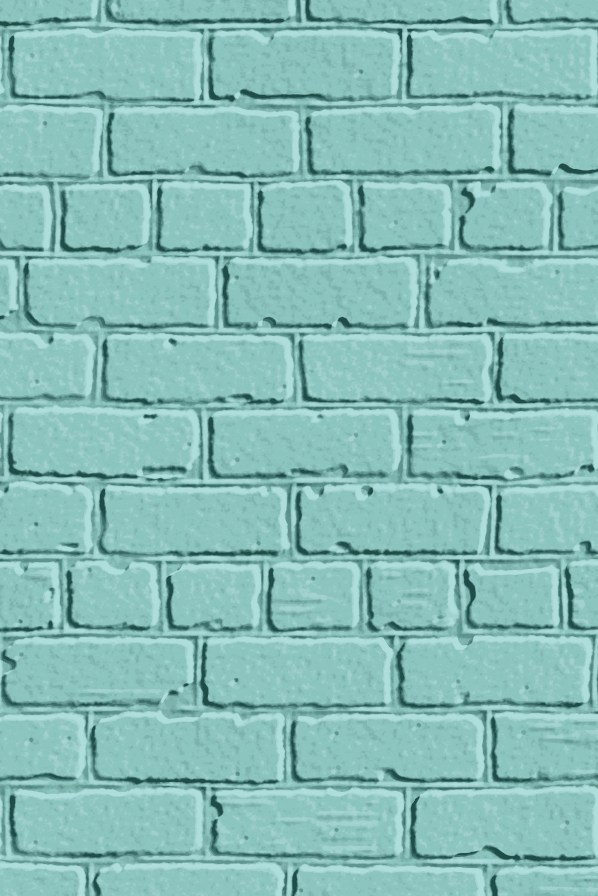
Write a Shadertoy shader that draws this texture.

```glsl
// Left joint position of each course, bottom to top, in course heights
const float OFFSET[13] = float[](1.20, 0.12, 1.20, 0.0, 0.85, 1.26, 0.08,
                                 1.31, 0.31, 0.74, 1.40, 0.08, 1.38);

float hash(vec2 p) {
    vec3 a = fract(vec3(p.xyx) * 0.1031);
    a += dot(a, a.yzx + 33.33);
    return fract((a.x + a.y) * a.z);
}

float noise(vec2 p) {
    vec2 i = floor(p), f = fract(p);
    f = f * f * (3.0 - 2.0 * f);
    return mix(mix(hash(i), hash(i + vec2(1, 0)), f.x),
               mix(hash(i + vec2(0, 1)), hash(i + vec2(1, 1)), f.x), f.y);
}

float fbm(vec2 p) {
    return 0.55 * noise(p) + 0.3 * noise(p * 2.1 + 17.0) + 0.15 * noise(p * 4.3 + 41.0);
}

// Brick layout: xy = position from the brick centre, zw = brick id
vec4 brick(vec2 p, out vec2 halfCell) {
    p += 0.07 * (vec2(noise(p * 1.3 + 50.0), noise(p * 0.9 + 80.0)) - 0.5);
    float row = floor(p.y);
    float width = mod(row, 5.0) == 3.0 ? 1.318 : 2.625;   // every fifth course is headers
    float x = (p.x - OFFSET[clamp(int(row) + 1, 0, 12)]) / width;
    halfCell = vec2(width, 1.0) * 0.5;
    return vec4((fract(x) - 0.5) * width, fract(p.y) - 0.5, floor(x) + 20.0, row + 20.0);
}

// Relief of the painted wall: 0 in the gaps, about 1 on the brick faces
float relief(vec2 p) {
    vec2 halfCell;
    vec4 b = brick(p, halfCell);
    float r = 0.06 + 0.1 * hash(b.zw + 3.0);
    vec2 size = halfCell - vec2(0.075, 0.065) - 0.025 * hash(b.zw);
    vec2 k = abs(b.xy) - size + r;
    float d = length(max(k, 0.0)) + min(max(k.x, k.y), 0.0) - r;

    // Ragged edges with a few larger chips
    d += 0.09 * (fbm(p * 7.0) - 0.5);
    d += 0.12 * smoothstep(0.74, 0.95, noise(p * 3.1 + 9.0));
    float body = smoothstep(0.035, -0.035, d);

    // Mortar bead along the middle of each joint
    vec2 edge = halfCell - abs(b.xy);
    float bead = 0.55 * smoothstep(0.055, 0.01, min(edge.x, edge.y)) * noise(p * 4.0 + 5.0);

    // Pits and, on some faces, trowel streaks
    vec2 cell = floor(p * 1.4), seat = vec2(hash(cell + 7.0), hash(cell + 61.0));
    float pit = step(0.72, hash(cell + 29.0)) *
                smoothstep(0.06, 0.02, length(fract(p * 1.4) - 0.15 - 0.7 * seat));
    float streak = step(0.78, hash(b.zw + 11.0)) * smoothstep(0.5, 0.85, noise(p * vec2(1.8, 13.0)))
                 * smoothstep(0.45, 0.7, noise(p * 1.5 + 31.0));

    return max(body, bead) + body * (0.22 * streak - 0.35 * pit)
         + 0.26 * fbm(p * 15.0) + 0.1 * noise(p * 5.0);
}

void mainImage(out vec4 fragColor, in vec2 fragCoord) {
    vec2 p = fragCoord / iResolution.y * 11.815 - vec2(0.0, 0.477);
    vec2 halfCell;
    vec4 b = brick(p, halfCell);

    // Light from the upper right: what stands higher on that side casts shade
    vec2 toLight = vec2(0.065, 0.05);
    float h = relief(p);
    float shade = 0.65 * (relief(p + toLight) - h) + 0.35 * (relief(p + toLight * 0.5) - h);

    // Joints vary in depth; the tops of upright joints are deepest
    float upright = smoothstep(0.16, 0.08, halfCell.x - abs(b.x));
    float depth = mix(0.4, 1.35, noise(p * vec2(1.6, 2.5) + 13.0))
                + 0.5 * upright * smoothstep(0.0, 0.4, b.y);
    shade *= mix(1.0, depth, smoothstep(0.12, 0.4, shade));
    shade += 0.05 * (hash(b.zw + 5.0) - 0.5) + 0.07 * (noise(p * 0.8) - 0.5);
    shade += 0.1 * smoothstep(0.7, 0.25, h);

    // Paint tones from lit to deep shade
    vec3 col = mix(vec3(0.68, 0.87, 0.86), vec3(0.63, 0.82, 0.81), smoothstep(-0.5, -0.13, shade));
    col = mix(col, vec3(0.55, 0.77, 0.75), smoothstep(-0.13, -0.01, shade));
    col = mix(col, vec3(0.49, 0.70, 0.68), smoothstep(0.02, 0.14, shade));
    col = mix(col, vec3(0.37, 0.58, 0.56), smoothstep(0.14, 0.32, shade));
    col = mix(col, vec3(0.24, 0.44, 0.43), smoothstep(0.32, 0.55, shade));
    col = mix(col, vec3(0.12, 0.30, 0.28), smoothstep(0.55, 0.85, shade));
    fragColor = vec4(col, 1.0);
}
```
